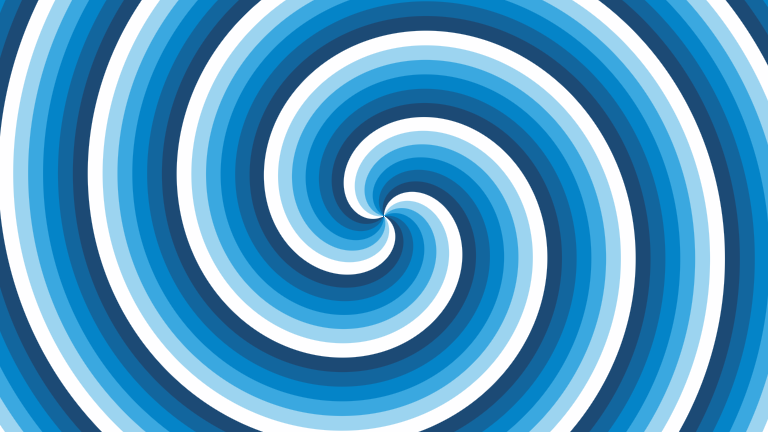
Write a Shadertoy shader that draws this background.

```glsl
#define TAU 6.28318
#define ARMS 3.0
#define BANDS 6
#define PITCH 0.2088        // radial distance between arms, in canvas heights
#define START_ANGLE 0.5236  // clockwise angle at which an arm leaves the centre
#define EDGE_SOFTNESS 1.1   // edge width in output samples

// Band colours, from the outer edge of an arm inward
const vec3 PALETTE[BANDS] = vec3[BANDS](
    vec3(0.995, 0.995, 1.0),
    vec3(0.61, 0.83, 0.94),
    vec3(0.227, 0.659, 0.878),
    vec3(0.016, 0.518, 0.784),
    vec3(0.07, 0.40, 0.62),
    vec3(0.11, 0.29, 0.46)
);

vec3 bandColor(float index) {
    float bands = float(BANDS);
    int i = int(mod(index + 0.5, bands));
    return PALETTE[clamp(i, 0, BANDS - 1)];
}

void mainImage(out vec4 fragColor, in vec2 fragCoord) {
    vec2 p = (fragCoord - 0.5 * iResolution.xy) / iResolution.y;
    float radius = max(length(p), 1e-4);
    float clockwise = atan(-p.y, p.x + 1e-6);

    // Archimedean spiral, counted in bands
    float turns = (clockwise - START_ANGLE) / TAU;
    float band = float(BANDS) * (ARMS * turns - radius / PITCH);

    // Analytic gradient keeps edges smooth across the angle seam
    float slope = length(vec2(1.0 / PITCH, ARMS / (TAU * radius)));
    float edgeWidth = min(EDGE_SOFTNESS * float(BANDS) * slope / iResolution.y, 1.0);

    // Blend the two bands beside the nearest edge
    float edge = floor(band + 0.5);
    float blend = clamp((band - edge) / edgeWidth + 0.5, 0.0, 1.0);
    vec3 color = mix(bandColor(edge - 1.0), bandColor(edge), blend);

    fragColor = vec4(color, 1.0);
}
```
